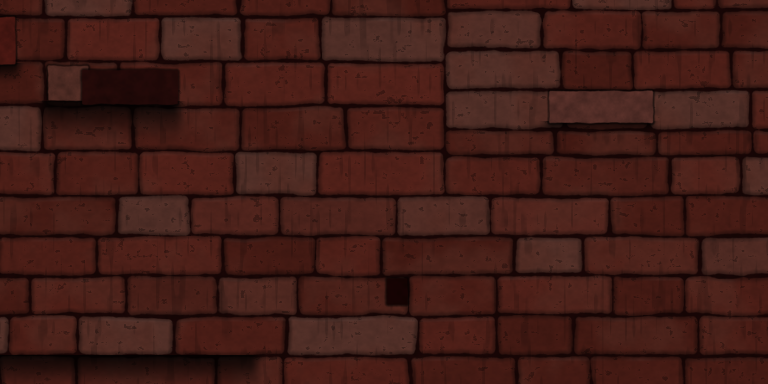
Write a Shadertoy shader that draws this texture.

```glsl
// Dim, weathered red brick wall: uneven courses split into two stacks above and one below.
// Each brick is a rounded box between hashed joints, worn and grained by value noise;
// a few projecting bricks, their shadows and one hole are laid on top.

float hash(vec2 p) {
    vec3 q = fract(p.xyx * 0.1031);
    q += dot(q, q.yzx + 33.33);
    return fract((q.x + q.y) * q.z);
}

float noise(vec2 p) {
    vec2 i = floor(p), f = fract(p);
    f = f * f * (3.0 - 2.0 * f);
    return mix(mix(hash(i), hash(i + vec2(1, 0)), f.x),
               mix(hash(i + vec2(0, 1)), hash(i + vec2(1, 1)), f.x), f.y);
}

float fbm(vec2 p) {
    float sum = 0.0, amp = 0.5;
    for (int k = 0; k < 4; k++) {
        sum += amp * noise(p);
        p = p * 2.03 + 17.3;
        amp *= 0.5;
    }
    return sum / 0.9375;
}

float boxDistance(vec2 p, vec2 lo, vec2 hi, float radius) {
    vec2 q = abs(p - 0.5 * (lo + hi)) - 0.5 * (hi - lo) + radius;
    return length(max(q, 0.0)) + min(max(q.x, q.y), 0.0) - radius;
}

// Vertical joint, in brick lengths; the two upper stacks meet at joint zero
float joint(float i, float row, float stack) {
    if (i == 0.0 && stack < 2.0) return 0.0;
    return i + 0.62 * (hash(vec2(i + 7.0, row + 31.0 * stack + 5.0)) - 0.5);
}

// Top edge of a course; the right and lower stacks share one thin course
float courseTop(float row, float stack) {
    if (stack == 0.0) return 0.044 + 0.1165 * row;
    return 0.026 + 0.104 * row - (row > 3.0 ? 0.036 : 0.0);
}

vec3 wall(vec2 p, float px) {
    vec2 w = p + 0.007 * (vec2(noise(p * 13.0), noise(p * 11.0 + 40.0)) - 0.5);

    // Stack, course and brick holding this point
    float stack = w.y > 0.51 ? 2.0 : step(1.16, w.x);
    float row = stack == 0.0 ? floor((w.y - 0.044) / 0.1165)
                             : floor((w.y - (w.y < 0.338 ? 0.026 : -0.01)) / 0.104);
    float x = stack == 2.0 ? w.x : abs(w.x - 1.16);
    float i = floor(x / 0.26 + 0.5);
    if (x / 0.26 < joint(i, row, stack)) i -= 1.0;
    vec2 id = vec2(i + 3.0, row + 19.0 * stack + 2.0);

    float gap = mix(0.002, 0.005, hash(id + 71.0));
    vec2 lo = vec2(joint(i, row, stack) * 0.26, courseTop(row, stack)) + gap;
    vec2 hi = vec2(joint(i + 1.0, row, stack) * 0.26, courseTop(row + 1.0, stack)) - gap;
    float d = boxDistance(vec2(x, w.y), lo, hi, 0.012);
    d += 0.009 * (fbm(p * 32.0) - 0.5);

    // Fired clay colour for each brick
    float tone = hash(id + 113.0);
    vec3 clay = mix(vec3(0.255, 0.095, 0.07), vec3(0.325, 0.13, 0.10), hash(id + 37.0));
    clay = mix(clay, vec3(0.32, 0.185, 0.155), smoothstep(0.6, 0.78, tone));

    // Stains, grain, pits and vertical scratches
    float stain = fbm(p * 7.0 + id * 3.0);
    float grain = fbm(p * vec2(60.0, 75.0));
    clay = mix(clay, vec3(0.29, 0.145, 0.115), 0.6 * smoothstep(0.45, 0.75, stain));
    clay *= 0.81 + 0.2 * grain + 0.18 * stain;
    clay *= 1.0 - 0.3 * smoothstep(0.68, 0.8, grain);
    clay *= 1.0 - 0.14 * smoothstep(0.72, 0.9, noise(p * vec2(100.0, 14.0)));

    // Lit upper rim and darkened borders
    float rim = 1.0 - smoothstep(0.001, 0.008, abs(w.y - lo.y - 0.005));
    clay += 0.045 * rim * noise(p * 18.0);
    clay *= mix(0.68, 1.0, smoothstep(0.0, 0.014, -d));

    vec3 mortar = vec3(0.085, 0.02, 0.018) * (0.8 + 0.4 * grain);
    float soft = max(0.0025, px);
    return mix(clay, mortar, smoothstep(-soft, soft, d));
}

// Brightness left below an overhang spanning x0..x1 at height y
float shadow(vec2 p, float x0, float x1, float y, float reach) {
    float across = smoothstep(x0 - 0.02, x0 + 0.02, p.x) * (1.0 - smoothstep(x1 - 0.02, x1 + 0.02, p.x));
    float fade = 1.0 - smoothstep(0.0, reach, p.y - y);
    return 1.0 - 0.75 * across * fade * step(y, p.y);
}

// Flat rough face with a dark outline
vec3 face(vec3 col, vec2 p, vec2 lo, vec2 hi, vec3 clay, float px) {
    float d = boxDistance(p, lo, hi, 0.004) + 0.006 * (fbm(p * 30.0) - 0.5);
    clay *= 0.75 + 0.45 * fbm(p * 50.0);
    col *= mix(0.4, 1.0, smoothstep(0.0, 0.008, d));
    return mix(clay, col, smoothstep(-px, px, d));
}

void mainImage(out vec4 fragColor, in vec2 fragCoord) {
    // Canvas heights, measured down from the top
    float px = 1.0 / iResolution.y;
    vec2 p = vec2(fragCoord.x, iResolution.y - fragCoord.y) * px;
    vec3 col = wall(p, px);

    col *= shadow(p, 0.11, 0.47, 0.262, 0.12) * shadow(p, 1.42, 1.70, 0.315, 0.035);
    col *= shadow(p, -0.1, 0.05, 0.165, 0.06) * shadow(p, -0.1, 0.67, 0.925, 0.10);

    // Projecting bricks, then the hole
    col = face(col, p, vec2(0.125, 0.172), vec2(0.23, 0.262), vec3(0.31, 0.17, 0.14), px);
    col = face(col, p, vec2(0.214, 0.182), vec2(0.464, 0.272), vec3(0.13, 0.035, 0.03), px);
    col = face(col, p, vec2(1.43, 0.237), vec2(1.70, 0.32), vec3(0.32, 0.175, 0.15), px);
    col = face(col, p, vec2(-0.05, 0.044), vec2(0.04, 0.168), vec3(0.27, 0.085, 0.065), px);
    col = face(col, p, vec2(1.008, 0.724), vec2(1.062, 0.794), vec3(0.08, 0.012, 0.01), px);

    fragColor = vec4(col, 1.0);
}
```
